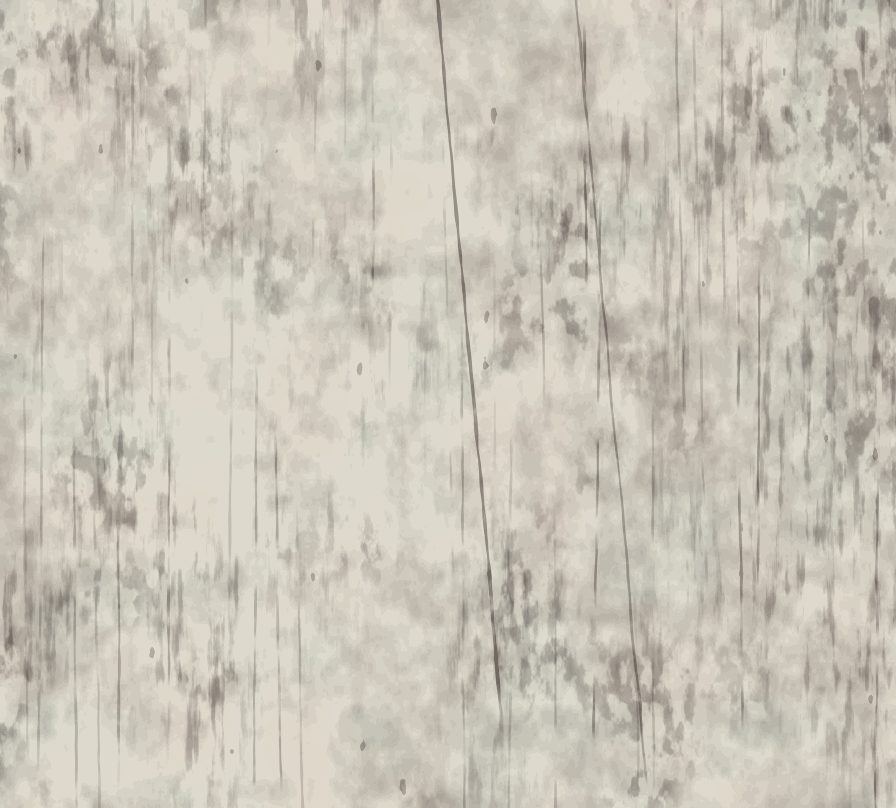
Reproduce this texture procedurally as a WebGL 1 fragment shader.

```glsl
precision highp float;
// Weathered, pale plaster-like surface: cloudy blotches, vertical wear and
// crumbled stains are summed into one tone, cut into flat crisp steps, then
// thin broken scratches are laid on top and the tone becomes a warm grey.
uniform vec2 u_resolution;

const float BASE_TONE = 0.824;
const float MAX_TONE = 0.874;
const float MIN_TONE = 0.44;
const float TONE_STEP = 0.029;
const float CLOUD_AMOUNT = 0.14;
const float BLOTCH_AMOUNT = 0.17;
const float BRUSH_AMOUNT = 0.12;
const float GRAIN_AMOUNT = 0.16;
const float WEAR_AMOUNT = 0.17;
const float STAIN_AMOUNT = 0.16;
const float EDGE_SOFTNESS = 0.0016;
const float FINE_SCRATCHES = 38.0;
const float SPECK_CELLS = 19.0;
const vec3 DARK_COLOR = vec3(0.51, 0.48, 0.45);
const vec3 LIGHT_COLOR = vec3(0.85, 0.83, 0.78);
const vec3 WARM_SHIFT = vec3(0.005, -0.005, -0.006);

float hash(vec2 p) {
  vec3 q = fract(vec3(p.xyx) * 0.1031);
  q += dot(q, q.yzx + 33.33);
  return fract((q.x + q.y) * q.z);
}

float noise(vec2 p) {
  vec2 i = floor(p);
  vec2 f = fract(p);
  f = f * f * (3.0 - 2.0 * f);
  float low = mix(hash(i), hash(i + vec2(1.0, 0.0)), f.x);
  float high = mix(hash(i + vec2(0.0, 1.0)), hash(i + 1.0), f.x);
  return mix(low, high, f.y);
}

float fbm(vec2 p) {
  float sum = 0.0;
  float weight = 0.533;
  for (int i = 0; i < 4; i++) {
    sum += weight * noise(p);
    p = p * 2.03 + vec2(17.3, 9.1);
    weight *= 0.5;
  }
  return sum;
}

// Flat steps with barely softened borders
float posterize(float v, float stepSize) {
  float q = v / stepSize;
  return (floor(q) + smoothstep(0.43, 0.57, fract(q))) * stepSize;
}

// Hair-thin, nearly vertical line that fades and breaks along its length
float scratch(vec2 p, float x, float lean, float low, float high, float width, float gaps) {
  float wobble = 0.004 * (fbm(vec2(x * 91.0, p.y * 14.0)) - 0.5);
  float d = abs(p.x - x - lean * (1.0 - p.y) - wobble);
  float w = width * (0.2 + 1.5 * noise(vec2(x * 57.0, p.y * 45.0)));
  float ends = smoothstep(low, low + 0.05, p.y) * (1.0 - smoothstep(high - 0.05, high, p.y));
  float broken = smoothstep(gaps - 0.12, gaps + 0.12, fbm(vec2(x * 33.0, p.y * 17.0)));
  return ends * broken * (1.0 - smoothstep(w, w + EDGE_SOFTNESS, d));
}

// A few small upright chips with ragged outlines
float specks(vec2 p) {
  vec2 cell = floor(p * SPECK_CELLS);
  vec2 center = 0.3 + 0.4 * vec2(hash(cell + 3.7), hash(cell + 8.2));
  vec2 d = (fract(p * SPECK_CELLS) - center) * vec2(1.8, 0.8);
  float radius = 0.03 + 0.08 * hash(cell + 21.0);
  float ragged = length(d) + 0.16 * (noise(p * 170.0) - 0.5);
  return step(0.92, hash(cell + 5.0)) * (1.0 - smoothstep(radius - 0.02, radius + 0.02, ragged));
}

float surfaceTone(vec2 p, float aspect) {
  float rim = smoothstep(0.8, 1.0, p.x / aspect) + 0.6 * smoothstep(0.1, 0.0, p.x);
  float pool = exp(-9.0 * dot(p - vec2(0.3, 0.4), p - vec2(0.3, 0.4)));
  float tone = BASE_TONE + 0.03 * pool - 0.03 * rim;
  tone += CLOUD_AMOUNT * (fbm(p * 3.2 + 4.0) - 0.5);
  tone += BLOTCH_AMOUNT * (fbm(p * vec2(18.0, 15.0) + 31.0) - 0.5);
  tone += BRUSH_AMOUNT * (fbm(p * vec2(17.0, 38.0) + 57.0) - 0.5);
  tone += GRAIN_AMOUNT * (fbm(p * vec2(68.0, 42.0) + 140.0) - 0.5);

  // Upright wear in short fibres, denser inside patches
  float wearPatch = smoothstep(0.34, 0.68, fbm(p * vec2(8.0, 4.0) + 73.0) + 0.12 * rim);
  float fibres = 0.6 * fbm(p * vec2(120.0, 11.0) + 12.0) + 0.4 * fbm(p * vec2(80.0, 36.0) + 66.0);
  tone -= WEAR_AMOUNT * wearPatch * smoothstep(0.5, 0.68, fibres);

  // Crumbled stains gather near the side edges
  float stainField = fbm(p * vec2(7.5, 6.5) + 90.0) + 0.1 * rim - 0.07 * pool;
  float crumbs = smoothstep(0.46, 0.66, fbm(p * vec2(75.0, 42.0) + 44.0));
  return tone - STAIN_AMOUNT * smoothstep(0.42, 0.74, stainField) * crumbs;
}

void main() {
  vec2 p = gl_FragCoord.xy / u_resolution.y;
  float aspect = u_resolution.x / u_resolution.y;
  float tone = posterize(min(surfaceTone(p, aspect), MAX_TONE), TONE_STEP);

  // Two long slanted scratches, then many fine ones
  float marks = 0.0;
  for (float i = 0.0; i < 2.0; i++) {
    float x = aspect * (0.488 + 0.155 * i);
    float line = scratch(p, x, 0.09, 0.1 - 0.08 * i, 1.1, 0.0011 - 0.0004 * i, 0.2);
    marks = max(marks, (0.95 - 0.3 * i) * line);
  }
  for (float i = 0.0; i < FINE_SCRATCHES; i++) {
    float x = aspect * (i + hash(vec2(i, 2.0))) / FINE_SCRATCHES;
    float high = 0.35 + 0.8 * hash(vec2(i, 5.0));
    float low = high - 0.2 - 0.6 * hash(vec2(i, 7.0));
    float lean = 0.04 * (hash(vec2(i, 11.0)) - 0.35);
    float strength = 0.2 + 0.6 * hash(vec2(i, 13.0));
    marks = max(marks, strength * scratch(p, x, lean, low, high, 0.0007, 0.47));
  }
  marks = max(marks, 0.6 * specks(p));
  tone = max(tone - 0.3 * marks, MIN_TONE);

  // Warm grey ramp with faint pinkish and greenish patches
  float ramp = (tone - DARK_COLOR.r) / (LIGHT_COLOR.r - DARK_COLOR.r);
  float tint = posterize(4.0 * (fbm(p * vec2(13.0, 11.0) + 120.0) - 0.5), 0.5);
  gl_FragColor = vec4(mix(DARK_COLOR, LIGHT_COLOR, ramp) + WARM_SHIFT * tint, 1.0);
}
```
